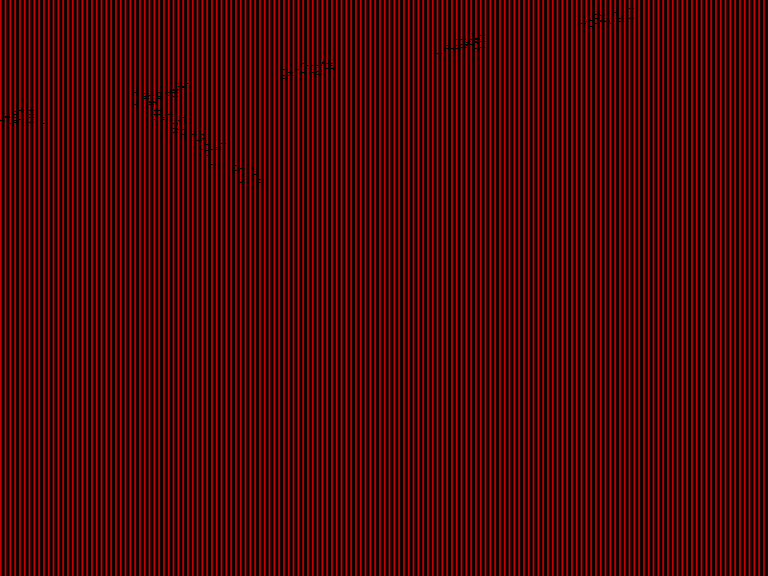
Reproduce this pattern procedurally as a WebGL 1 fragment shader.

```glsl
precision highp float;
// Fine soft-edged red vertical stripes on black, with a few dark worn dashes near the top.

uniform vec2 u_resolution;

const float STRIPES = 160.0;       // repeats across the canvas
const float STRIPE_CENTRE = 0.15;  // position of the stripe inside its repeat
const float STRIPE_REACH = 0.347;  // half width, in repeats
const vec2 DASH_GRID = vec2(160.0, 384.0);  // possible dash places
const vec3 RED = vec3(0.8, 0.0, 0.0);

float hash(vec2 p) {
  vec3 q = fract(p.xyx * 0.1031);
  q += dot(q, q.yzx + 33.33);
  return fract((q.x + q.y) * q.z);
}

// Rounded brightness bump that reaches zero at the given distance.
float bump(float d, float reach) {
  float t = max(0.0, 1.0 - d * d / (reach * reach));
  return t * t;
}

float segmentDistance(vec2 p, vec2 a, vec2 b) {
  vec2 ab = b - a;
  float t = clamp(dot(p - a, ab) / dot(ab, ab), 0.0, 1.0);
  return length(p - a - ab * t);
}

float stripe(float x) {
  float d = abs(fract(x * STRIPES - STRIPE_CENTRE + 0.5) - 0.5);
  return bump(d, STRIPE_REACH);
}

// Likelihood of wear: clusters along a rising line, plus a falling branch.
float wearDensity(vec2 p) {
  float clusters = smoothstep(0.1, 0.8, cos(6.2832 * (p.x - 0.02) / 0.193));
  float rising = segmentDistance(p, vec2(0.0, 0.79), vec2(0.88, 0.985));
  float falling = segmentDistance(p, vec2(0.18, 0.83), vec2(0.33, 0.69));
  return max(clusters * bump(rising, 0.02), 0.6 * bump(falling, 0.022));
}

// Thin dark dashes, each one stripe wide.
float dashes(vec2 p) {
  vec2 cell = floor(p * DASH_GRID);
  float chance = 0.22 * wearDensity((cell + 0.5) / DASH_GRID);
  float across = abs(fract(p.y * DASH_GRID.y) - 0.5);
  float line = 1.0 - smoothstep(0.35, 0.5, across);
  return hash(cell) < chance ? line : 0.0;
}

void main() {
  vec2 uv = gl_FragCoord.xy / u_resolution;
  float light = stripe(uv.x) * (1.0 - dashes(uv));
  gl_FragColor = vec4(RED * light, 1.0);
}
```
